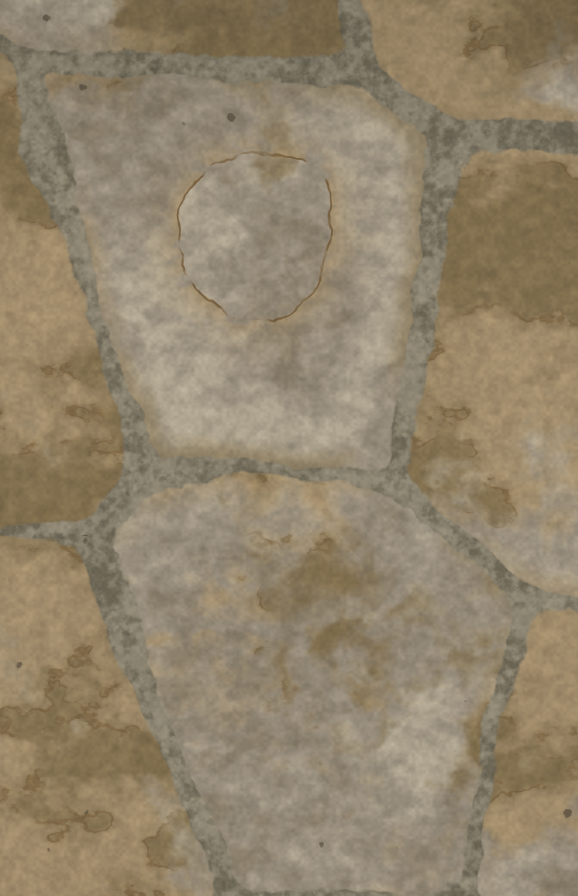
This texture is drawn by a WebGL 2 fragment shader. Its source:

```glsl
#version 300 es
precision highp float;

uniform vec2 u_resolution;
out vec4 fragColor;

// Layout, in units of the canvas height
const vec2 STONE_SPACING = vec2(0.38, 0.45);
const vec2 STONE_ORIGIN = vec2(0.28, 0.70);
const float ROW_SHIFT = 0.09;
const float SHEAR = 0.22;
const float STAGGER_WIDE = 0.14;
const float STAGGER_SLIGHT = 0.06;
const float JITTER = 0.03;
const float JOINT_HALF_WIDTH = 0.013;
const float CORNER_ROUNDING = 0.022;
const float EDGE_WOBBLE = 0.03;
const float RING_RADIUS = 0.092;
const float MOTTLE = 0.20;
const float GRAIN = 0.13;

// Colours
const vec3 SHADED_STONE = vec3(0.535, 0.492, 0.415);
const vec3 GREY_STONE = vec3(0.592, 0.552, 0.488);
const vec3 PALE_STONE = vec3(0.680, 0.640, 0.560);
const vec3 OCHRE = vec3(0.625, 0.540, 0.405);
const vec3 DARK_OCHRE = vec3(0.485, 0.412, 0.280);
const vec3 RUST = vec3(0.420, 0.320, 0.190);
const vec3 MORTAR_LIGHT = vec3(0.560, 0.530, 0.455);
const vec3 MORTAR_DARK = vec3(0.425, 0.400, 0.335);
const vec3 PIT = vec3(0.300, 0.260, 0.210);

vec2 hash2(vec2 cell) {
    uvec2 v = uvec2(ivec2(cell)) * 1664525u + 1013904223u;
    v.x += v.y * 1664525u;
    v.y += v.x * 1664525u;
    v ^= v >> 16u;
    v.x += v.y * 1664525u;
    v.y += v.x * 1664525u;
    v ^= v >> 16u;
    return vec2(v >> 8u) / 16777216.0;
}

float noise(vec2 p) {
    vec2 i = floor(p), f = fract(p);
    f = f * f * (3.0 - 2.0 * f);
    float low = mix(hash2(i).x, hash2(i + vec2(1, 0)).x, f.x);
    float high = mix(hash2(i + vec2(0, 1)).x, hash2(i + vec2(1, 1)).x, f.x);
    return mix(low, high, f.y);
}

float fbm(vec2 p) {
    float sum = 0.0, amplitude = 0.5;
    for (int i = 0; i < 5; i++) {
        sum += amplitude * noise(p);
        p = mat2(1.6, 1.2, -1.2, 1.6) * p + 17.3;
        amplitude *= 0.52;
    }
    return sum;
}

float smoothMin(float a, float b, float k) {
    float h = max(k - abs(a - b), 0.0) / k;
    return min(a, b) - 0.25 * h * h * k;
}

// Centre of a stone; odd columns are staggered so the joints lean
vec2 stoneCentre(vec2 id) {
    float column = mod(id.x, 4.0);
    float drop = mod(column, 2.0) * (column > 2.0 ? STAGGER_WIDE : STAGGER_SLIGHT);
    vec2 centre = STONE_ORIGIN + id * STONE_SPACING;
    centre += vec2(-ROW_SHIFT * id.y, id.y > 0.0 ? 0.4 * drop : -drop);
    return centre + JITTER * (hash2(id + 40.0) - 0.5);
}

// Distance to the slightly rounded stone edge, with the stone id
float stoneEdge(vec2 p, out vec2 id) {
    float row = floor((p.y - STONE_ORIGIN.y) / STONE_SPACING.y + 0.5);
    float column = floor((p.x - STONE_ORIGIN.x + ROW_SHIFT * row) / STONE_SPACING.x + 0.5);
    vec2 base = vec2(column, row);
    float nearest = 1e3;
    for (int k = 0; k < 25; k++) {
        vec2 candidate = base + vec2(k % 5 - 2, k / 5 - 2);
        float d = distance(p, stoneCentre(candidate));
        if (d < nearest) { nearest = d; id = candidate; }
    }
    vec2 own = stoneCentre(id);
    float edge = 1.0;
    for (int k = 0; k < 25; k++) {
        vec2 candidate = base + vec2(k % 5 - 2, k / 5 - 2);
        if (candidate == id) continue;
        vec2 other = stoneCentre(candidate);
        float d = dot(0.5 * (own + other) - p, normalize(other - own));
        edge = smoothMin(edge, d, CORNER_ROUNDING);
    }
    return edge;
}

void main() {
    float pixel = 1.0 / u_resolution.y;
    vec2 p = gl_FragCoord.xy * pixel;
    vec2 wobble = vec2(fbm(p * 11.0), fbm(p * 11.0 + 31.0)) - 0.5;
    vec2 sheared = p + vec2(0.0, SHEAR * (p.x - STONE_ORIGIN.x));
    vec2 id;
    float edge = stoneEdge(sheared + EDGE_WOBBLE * wobble, id);
    float joint = JOINT_HALF_WIDTH * (0.25 + 1.5 * noise(p * 6.0 + 5.0));
    float depth = edge - joint + 0.009 * (fbm(p * 70.0) - 0.5);
    float odd = mod(id.x, 2.0);
    vec2 offset = id * 7.0;

    // Stone body: shaded, grey and pale clouds with a fine mottle
    float cloud = fbm(p * 6.0 + offset);
    float fine = fbm(p * vec2(34.0, 48.0) + offset);
    float mottle = fbm(p * 85.0 + offset + 130.0);
    float tone = 0.6 * cloud + 0.4 * fine;
    vec3 stone = mix(SHADED_STONE, GREY_STONE, smoothstep(0.32, 0.46, tone));
    stone = mix(stone, PALE_STONE, smoothstep(0.45, 0.62, tone));

    // Iron staining, with ragged borders and darker layers
    float broad = fbm(p * 4.0 + offset + 60.0 + wobble) + 0.16 * (fine - 0.5);
    float iron = smoothstep(0.42, 0.60, broad + 0.07 * odd - 0.11 * (1.0 - odd));
    float layer = fbm(p * vec2(5.0, 7.0) + offset + 90.0) + 0.25 * (fine - 0.5);
    vec3 stain = mix(OCHRE, DARK_OCHRE, smoothstep(0.42, 0.60, layer));
    float rim = (1.0 - smoothstep(0.0, 0.03, depth)) * smoothstep(0.42, 0.62, cloud);
    stone = mix(stone, stain, clamp(0.9 * iron + 0.55 * rim, 0.0, 0.92));

    // Broken rusty contours along the layers
    float contour = 1.0 - smoothstep(0.0, 0.022, abs(layer - 0.53));
    stone = mix(stone, RUST, 0.5 * contour * iron * smoothstep(0.46, 0.62, fine));

    // Weathered oval ring on every other stone of alternate rows
    vec2 q = p - stoneCentre(id) - vec2(-0.003, 0.045);
    float ring = length(q * vec2(1.05, 0.96)) - RING_RADIUS + 0.035 * (fbm(q * 14.0 + 9.0) - 0.5);
    float ringed = (1.0 - odd) * (1.0 - mod(id.y, 2.0));
    float halo = smoothstep(-0.003, 0.003, ring) * exp(-max(ring, 0.0) * 60.0);
    float line = 1.0 - smoothstep(0.0003, 0.0008 + pixel, abs(ring));
    stone = mix(stone, OCHRE, 0.9 * ringed * halo * smoothstep(0.3, 0.55, fine));
    stone = mix(stone, RUST, 0.75 * ringed * line * smoothstep(0.3, 0.55, fine));
    stone *= 1.0 + MOTTLE * (mottle - 0.49);

    // Gritty mortar
    float grit = 0.55 * fbm(p * 120.0 + 70.0) + 0.45 * fbm(p * 26.0);
    vec3 mortar = mix(MORTAR_DARK, MORTAR_LIGHT, smoothstep(0.30, 0.62, grit));
    float cover = smoothstep(-0.001 - pixel, 0.001 + pixel, depth);
    vec3 color = mix(mortar, stone, cover);
    color *= 1.0 - 0.06 * exp(-abs(depth + 0.001) * 450.0) * smoothstep(0.4, 0.6, fine);

    // Sparse ragged pits
    vec2 pitCell = floor(p * 26.0);
    vec2 pitSeed = hash2(pitCell + 300.0);
    float pitDistance = length(fract(p * 26.0) - 0.25 - 0.5 * pitSeed) + 0.35 * (mottle - 0.5);
    float pit = (1.0 - smoothstep(0.03, 0.10, pitDistance)) * step(0.975, hash2(pitCell + 500.0).y);
    color = mix(color, PIT, 0.6 * pit);

    // Soft grain and dimmer light at the top
    float grain = 0.6 * noise(p * 260.0 + 11.0) + 0.4 * noise(p.yx * 140.0) - 0.5;
    color *= 1.0 + GRAIN * grain * mix(1.5, 1.0, cover);
    color *= 1.0 - 0.08 * smoothstep(0.75, 1.0, p.y);
    fragColor = vec4(color, 1.0);
}
```
